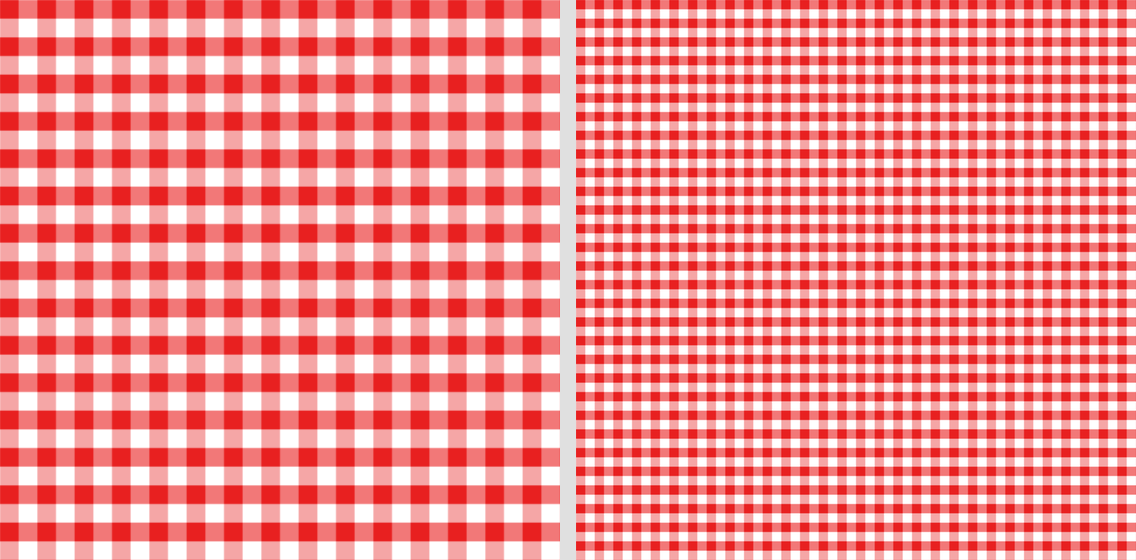
Left: one tile. Right: repeated 2 by 2.
Reproduce this pattern procedurally as a Shadertoy shader.

```glsl
// Red and white gingham check: two sets of even stripes crossing in four flat tones.
#define REPEATS 15.0
#define BAND_WIDTH 0.5
#define EDGE_SOFTNESS 0.0028
#define GROUND vec3(1.0, 1.0, 1.0)
#define UPRIGHT_TONE vec3(0.96, 0.65, 0.65)
#define LEVEL_TONE vec3(0.95, 0.47, 0.47)
#define CROSSING_TONE vec3(0.91, 0.126, 0.126)

// Coverage of a repeating stripe whose middle lies at 'center' within each repeat.
float stripe(float position, float center, float softness) {
    float fromCenter = abs(fract(position - center + 0.5) - 0.5);
    float inside = 0.5 * BAND_WIDTH - fromCenter;
    return clamp(inside / softness + 0.5, 0.0, 1.0);
}

void mainImage(out vec4 fragColor, in vec2 fragCoord) {
    vec2 cell = fragCoord / iResolution.xy * REPEATS;

    // Edge ramp in repeat units, never narrower than one pixel.
    vec2 softness = REPEATS * max(vec2(EDGE_SOFTNESS), 1.0 / iResolution.xy);

    // Upright stripes fill the left of each repeat, level stripes the top.
    float upright = stripe(cell.x, 0.5 * BAND_WIDTH, softness.x);
    float level = stripe(cell.y, 1.0 - 0.5 * BAND_WIDTH, softness.y);

    // Each pairing of stripes has its own tone.
    vec3 lightRow = mix(GROUND, UPRIGHT_TONE, upright);
    vec3 darkRow = mix(LEVEL_TONE, CROSSING_TONE, upright);
    fragColor = vec4(mix(lightRow, darkRow, level), 1.0);
}
```
